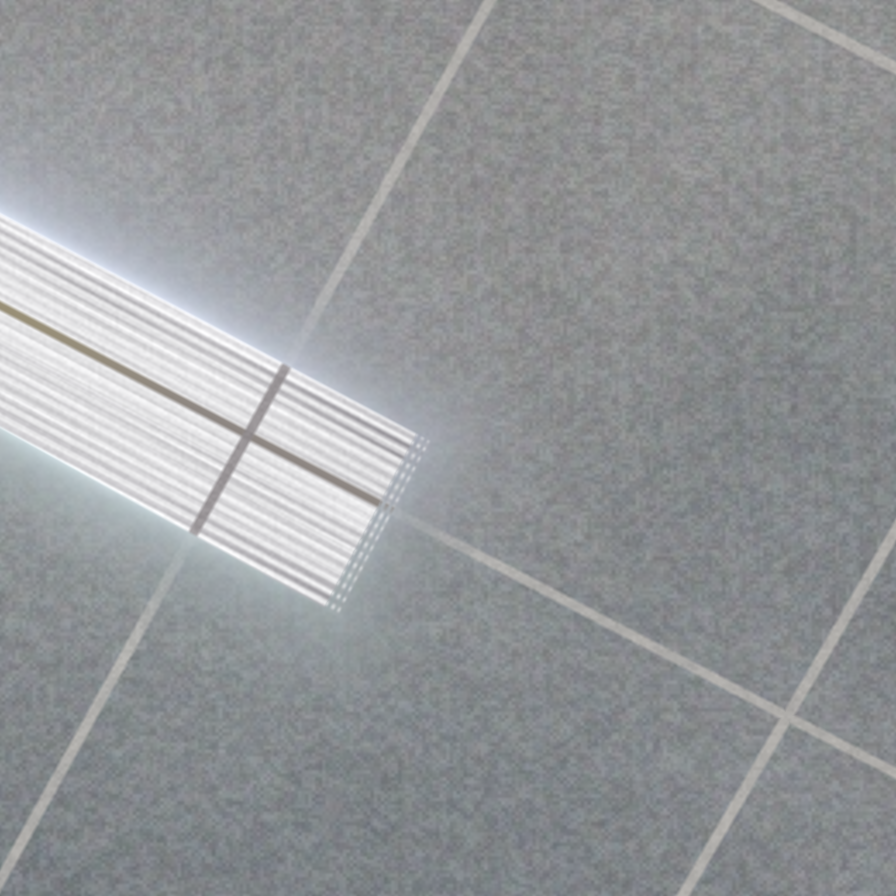
Reproduce this texture procedurally as a Shadertoy shader.

```glsl
// Grey speckled floor tiles with pale grout and the striped reflection of a lamp.

float hash(vec2 p) {
    return fract(sin(dot(p, vec2(127.1, 311.7))) * 43758.5453);
}

float noise(vec2 p) {
    vec2 i = floor(p), f = fract(p);
    f = f * f * (3.0 - 2.0 * f);
    return mix(mix(hash(i), hash(i + vec2(1, 0)), f.x),
               mix(hash(i + vec2(0, 1)), hash(i + vec2(1, 1)), f.x), f.y);
}

float fbm(vec2 p) {
    float sum = 0.0, amp = 0.5;
    for (int i = 0; i < 4; i++) {
        sum += amp * noise(p);
        p = mat2(1.6, 1.2, -1.2, 1.6) * p + 7.3;
        amp *= 0.5;
    }
    return sum;
}

// Distance to the endless line through a and b
float lineDist(vec2 p, vec2 a, vec2 b) {
    vec2 d = normalize(b - a);
    return abs(d.x * (p.y - a.y) - d.y * (p.x - a.x));
}

float stroke(float dist, float halfWidth) {
    float soft = 0.0015 + 1.0 / iResolution.y;
    return 1.0 - smoothstep(halfWidth - soft, halfWidth + soft, dist);
}

void mainImage(out vec4 fragColor, in vec2 fragCoord) {
    vec2 uv = fragCoord / iResolution.xy;
    float soft = 0.0015 + 1.0 / iResolution.y;

    // Lamp frame: x runs along the reflection and is zero at its end
    vec2 rel = uv - vec2(0.436, 0.431);
    vec2 lamp = vec2(dot(rel, vec2(0.883, -0.468)), dot(rel, vec2(0.468, 0.883)));
    float top = lamp.y - 0.088;
    float bottom = -0.131 - 0.02 * lamp.x - lamp.y;
    float side = max(top, bottom);
    float outside = length(max(vec2(lamp.x, side), 0.0));

    // Tile body: broad shading, then blotches and fine grain
    vec3 col = mix(vec3(0.49, 0.51, 0.525), vec3(0.565, 0.567, 0.568), smoothstep(0.0, 0.75, uv.y));
    col = mix(col, vec3(0.55, 0.555, 0.565), 0.6 * smoothstep(0.55, 1.0, uv.x) * smoothstep(0.6, 0.1, uv.y));
    col -= vec3(0.04, 0.03, 0.025) * exp(-18.0 * dot(uv - vec2(0.93, 0.55), uv - vec2(0.93, 0.55)));
    col += 0.05 * (fbm(uv * 7.0) - 0.47);
    float blotch = noise(uv * vec2(105, 125)) - 0.5;
    float grain = noise(uv * 260.0 + 31.0) - 0.5;
    float calm = smoothstep(0.0, 0.12, outside);
    col += (0.065 * blotch + 0.075 * grain) * mix(0.5, 1.0, calm);
    col += 0.025 * (vec3(noise(uv * 90.0), noise(uv * 90.0 + 40.0), noise(uv * 90.0 + 80.0)) - 0.5);

    // Pale grout, fading where it nears the lamp
    float along = lineDist(uv, vec2(0.0, 0.659), vec2(1.0, 0.137));
    float across = lineDist(uv, vec2(0.547, 1.0), vec2(0.0, 0.017));
    float right = lineDist(uv, vec2(1.0, 0.408), vec2(0.762, 0.0));
    float corner = lineDist(uv, vec2(0.853, 1.0), vec2(1.0, 0.924));
    float wear = 0.75 + 0.25 * noise(uv * 60.0);
    float nearFade = mix(0.3, 1.0, smoothstep(0.01, 0.13, outside));
    float grout = max(max(stroke(along, 0.0055), stroke(across, 0.006)) * nearFade,
                      max(stroke(right, 0.0062), stroke(corner, 0.0065)));
    col = mix(col, vec3(0.71, 0.70, 0.685) + 0.05 * grain, grout * wear);

    // Cool halo, stronger toward the left and above
    float leftward = smoothstep(0.12, -0.38, lamp.x);
    float halo = (0.65 * exp(-outside / 0.045) + 0.35 * exp(-outside / 0.13)) * mix(0.42, 0.95, leftward);
    vec3 haloColor = mix(vec3(0.77, 0.84, 0.86), vec3(0.82, 0.86, 0.94), smoothstep(-0.12, 0.08, lamp.y));
    col = mix(col, haloColor, 0.82 * halo);

    // Stripes: regular ridges with uneven strength, clearest near the rims
    float rim = smoothstep(-0.06, -0.005, side);
    float ridge = 0.5 + 0.5 * sin(lamp.y * 500.0 + 1.5 * noise(vec2(lamp.y * 70.0, 3.0)));
    float thread = noise(vec2(lamp.y * 330.0, lamp.x * 5.0));
    float depth = mix(0.11, 0.25, rim) * (0.4 + noise(vec2(lamp.y * 45.0, 8.0)));
    depth *= mix(0.8, 1.25, smoothstep(-0.3, 0.0, lamp.x));
    vec3 light = vec3(0.975, 0.975, 0.98) - depth * (1.0 - ridge) * vec3(1.0, 1.03, 0.98);
    light -= 0.09 * (1.0 - thread) + 0.04 * grain;

    // Dark seams crossing the lit area
    vec3 seam = mix(vec3(0.57, 0.53, 0.42), vec3(0.52, 0.49, 0.47), smoothstep(-0.5, -0.2, lamp.x));
    light = mix(light, seam, 0.9 * stroke(along, 0.0045));
    light = mix(light, vec3(0.57, 0.55, 0.56) + 0.06 * grain, 0.9 * stroke(across, 0.0055));

    // Solid body, then thin fringes at its cut end
    float body = smoothstep(soft, -soft, side) * smoothstep(soft, -soft, lamp.x + 0.014);
    float fringe = smoothstep(soft, -soft, side) * smoothstep(0.006, 0.0, lamp.x);
    fringe *= (0.35 + 0.3 * sin(lamp.x * 780.0)) * (0.5 + 0.5 * ridge);
    col = mix(col, light, max(body, fringe));

    // Glare spilling over the rims
    col += 0.10 * exp(-abs(side) / 0.008) * smoothstep(0.0, -0.06, lamp.x) * leftward;

    fragColor = vec4(clamp(col, 0.0, 1.0), 1.0);
}
```
